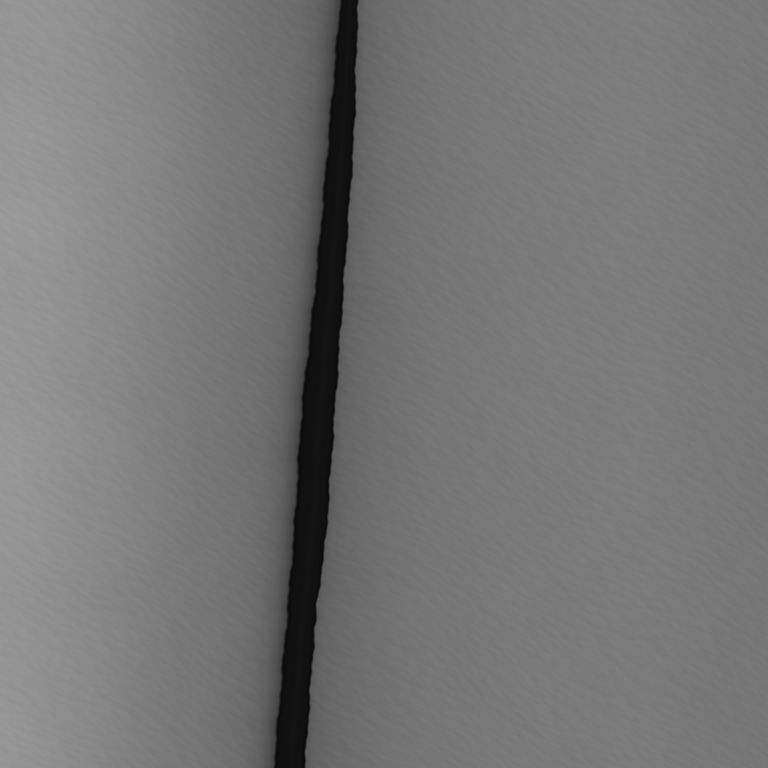
Reproduce this texture procedurally as a Shadertoy shader.

```glsl
#define GAP_SHADE 0.062
#define LEFT_SHADE 0.455
#define LEFT_LIFT 0.135
#define RIGHT_SHADE 0.492
#define GRAIN_SCALE 95.0
#define GRAIN_STRETCH 0.42
#define GRAIN_ANGLE -0.5
#define GRAIN_DEPTH 0.024
#define EDGE_ROUGHNESS 0.0008
#define EDGE_SOFTNESS 0.0018

vec2 hash2(vec2 p) {
    vec3 q = fract(vec3(p.xyx) * vec3(0.1031, 0.1030, 0.0973));
    q += dot(q, q.yzx + 33.33);
    return fract((q.xx + q.yz) * q.zy);
}

// Distance to the nearest scattered cell centre
float cellular(vec2 p) {
    vec2 cell = floor(p), local = fract(p);
    float nearest = 2.0;
    for (int j = -1; j <= 1; j++)
    for (int i = -1; i <= 1; i++) {
        vec2 neighbour = vec2(i, j);
        vec2 delta = neighbour + hash2(cell + neighbour + 200.0) - local;
        nearest = min(nearest, dot(delta, delta));
    }
    return sqrt(nearest);
}

// Slanted fibres lit from one side
float grain(vec2 uv) {
    uv += 0.006 * sin(uv.yx * vec2(23.0, 17.0) + vec2(0.0, 1.7));
    float c = cos(GRAIN_ANGLE), s = sin(GRAIN_ANGLE);
    vec2 p = mat2(c, -s, s, c) * uv * GRAIN_SCALE;
    p.x *= GRAIN_STRETCH;
    vec2 light = vec2(0.08, 0.22);
    float coarse = cellular(p + light) - cellular(p - light);
    p = p * 1.9 + 17.0;
    float fine = cellular(p + light) - cellular(p - light);
    return coarse * 0.6 + fine * 0.5;
}

float roughness(float y, float phase) {
    return EDGE_ROUGHNESS * (sin(y * 71.0 + phase)
        + 0.6 * sin(y * 163.0 + phase * 2.3) + 0.4 * sin(y * 389.0 - phase));
}

float leftEdge(float y) {
    float dip = (y - 0.47) / 0.11;
    return 0.357 + 0.087 * y - 0.004 * exp(-dip * dip) + roughness(y, 0.8);
}

float rightEdge(float y) {
    float bulge = smoothstep(0.19, 0.31, y) * (1.0 - smoothstep(0.80, 1.0, y));
    float notch = (y - 0.195) / 0.009;
    return 0.397 + 0.070 * y + 0.0065 * bulge
        + 0.002 * exp(-notch * notch) + roughness(y, 3.1);
}

void mainImage(out vec4 fragColor, in vec2 fragCoord) {
    vec2 uv = fragCoord / iResolution.xy;
    float fromLeft = leftEdge(uv.y) - uv.x;
    float fromRight = uv.x - rightEdge(uv.y);
    float dl = max(fromLeft, 0.0), dr = max(fromRight, 0.0);

    // Left panel: bright outer side, rounding into shadow at the gap
    float left = LEFT_SHADE + LEFT_LIFT * smoothstep(0.04, 0.42, dl)
        - 0.17 * exp(-dl / 0.016) - 0.05 * exp(-dl / 0.06);
    float bands = sin(uv.y * 19.0 + 0.6) + 0.6 * sin(uv.y * 47.0 + uv.x * 3.0);
    left += 0.004 * bands * (1.0 - smoothstep(0.0, 0.3, uv.x));
    left -= 0.012 * smoothstep(0.8, 1.0, uv.y);

    // Right panel: broad shade beside the gap, slight falloff outward
    float right = RIGHT_SHADE - 0.10 * exp(-dr / 0.12) - 0.045 * exp(-dr / 0.008);
    right -= 0.022 * smoothstep(0.80, 1.0, uv.x);
    right += 0.012 * (uv.y - 0.5);

    // Fibre grain and broad mottling
    float texture_ = GRAIN_DEPTH * grain(uv);
    texture_ += 0.003 * sin(uv.x * 31.0 + 2.0 * sin(uv.y * 13.0))
        * sin(uv.y * 27.0 + 2.0 * sin(uv.x * 11.0));
    left += texture_ * smoothstep(0.0, 0.04, dl);
    right += texture_;

    // Dark gap with darker rims and a faint inner streak
    float across = fromLeft / (fromLeft + fromRight);
    float rim = smoothstep(0.0, 0.18, across) * (1.0 - smoothstep(0.82, 1.0, across));
    float streak = (across - 0.55) / 0.12;
    float gap = GAP_SHADE - 0.022 * (1.0 - rim) + 0.012 * exp(-streak * streak);

    float aa = max(EDGE_SOFTNESS, 0.75 / iResolution.x);
    float shade = mix(gap, left, smoothstep(-aa, aa * 1.6, fromLeft));
    shade = mix(shade, right, smoothstep(-aa, aa, fromRight));
    fragColor = vec4(vec3(clamp(shade, 0.0, 1.0)), 1.0);
}
```
